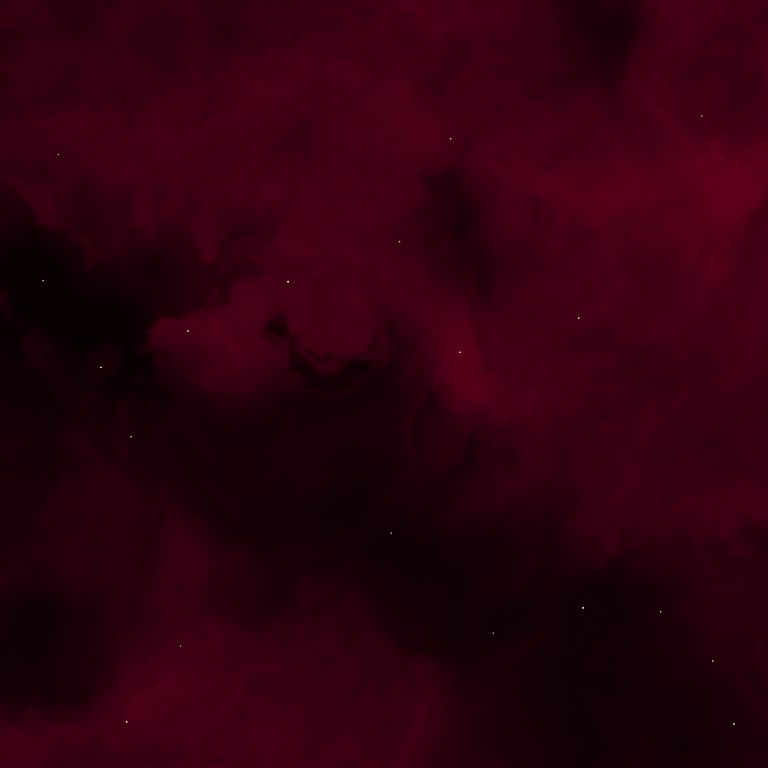
A Shadertoy shader for this texture:

```glsl
// Dark crimson nebula: soft glowing gas, black dust clouds and a few tiny stars.
#define GAS_COLOR vec3(1.0, 0.0, 0.295)
#define STAR_COLOR vec3(1.0, 0.92, 0.8)
#define BASE_LEVEL 0.197
#define FLOOR_LEVEL 0.03
#define LANE_DEPTH 0.15
#define LANE_WIDTH 0.18
#define WARP 0.24
#define WISP_CONTRAST 0.20
#define DUST_DEPTH 0.15
#define STAR_CELLS 9.0
#define STAR_CHANCE 0.2
#define STAR_RADIUS 0.0012

// Gas and dust patches: centre, radius, change of brightness
const vec4 PATCHES[10] = vec4[10](
    vec4(0.82, 0.78, 0.36, 0.115), vec4(0.57, 0.56, 0.09, 0.11),
    vec4(0.22, 0.12, 0.18, 0.04),  vec4(0.87, 0.26, 0.16, 0.06),
    vec4(0.58, 0.71, 0.09, -0.17), vec4(0.76, 0.98, 0.09, -0.16),
    vec4(0.46, 0.53, 0.06, -0.14), vec4(0.02, 0.20, 0.11, -0.16),
    vec4(0.93, 0.42, 0.12, -0.08), vec4(0.31, 0.58, 0.07, 0.09));

float hash(vec2 p) {
    vec3 q = fract(p.xyx * 0.1031);
    q += dot(q, q.yzx + 33.33);
    return fract((q.x + q.y) * q.z);
}

float noise(vec2 p) {
    vec2 i = floor(p), f = fract(p);
    f = f * f * f * (f * (f * 6.0 - 15.0) + 10.0);
    return mix(mix(hash(i), hash(i + vec2(1, 0)), f.x),
               mix(hash(i + vec2(0, 1)), hash(i + vec2(1, 1)), f.x), f.y);
}

// Layered noise centred on zero
float fbm(vec2 p, float gain) {
    float sum = 0.0, amp = 0.5;
    for (int i = 0; i < 7; i++) {
        sum += amp * (noise(p) - 0.5);
        p = mat2(1.6, 1.2, -1.2, 1.6) * p + 17.3;
        amp *= gain;
    }
    return sum;
}

float segmentDistance(vec2 p, vec2 a, vec2 b) {
    vec2 d = b - a;
    return length(p - a - d * clamp(dot(p - a, d) / dot(d, d), 0.0, 1.0));
}

float bell(float d, float width) {
    return exp(-d * d / (width * width));
}

// Brightness of the gas after dust has blocked part of it
float nebula(vec2 p) {
    vec2 drift = vec2(fbm(p * 4.5 + 3.7, 0.53), fbm(p * 4.5 + 41.2, 0.53));
    vec2 q = p + WARP * drift;
    float level = BASE_LEVEL;

    // Dark lane falling from the left side to the lower right
    float lane = min(segmentDistance(q, vec2(0.08, 0.56), vec2(0.30, 0.46)),
                     segmentDistance(q, vec2(0.30, 0.46), vec2(0.90, 0.06)));
    level -= LANE_DEPTH * bell(lane, LANE_WIDTH);

    for (int i = 0; i < 10; i++) {
        level += PATCHES[i].w * bell(length(q - PATCHES[i].xy), PATCHES[i].z);
    }

    // Wisps stretched along the rising diagonal, thinner where it is dark
    vec2 along = vec2(dot(q, vec2(0.8, 0.6)), dot(q, vec2(-0.6, 0.8)));
    float wisp = fbm(along * vec2(5.0, 8.0) + drift * 1.5 + 8.0, 0.56);
    level += WISP_CONTRAST * wisp * smoothstep(-0.06, 0.22, level);

    // Crisp billows, strongest around the upper edge of the lane
    float billow = smoothstep(-0.05, 0.08, fbm(q * 9.0 + 23.0, 0.52)) - 0.45;
    float edge = bell(segmentDistance(p, vec2(0.04, 0.62), vec2(0.50, 0.54)), 0.10);
    float gas = smoothstep(0.02, 0.16, level);
    level -= DUST_DEPTH * billow * (0.13 * gas + 0.87 * edge);

    // Soft lower limit keeps the darkest dust faintly red
    float above = level - FLOOR_LEVEL;
    return FLOOR_LEVEL + 0.5 * (above + sqrt(above * above + 0.001));
}

float stars(vec2 p, float pixel) {
    vec2 cell = floor(p * STAR_CELLS);
    vec2 offset = vec2(hash(cell + 5.1), hash(cell + 71.7));
    vec2 centre = (cell + 0.1 + 0.8 * offset) / STAR_CELLS;
    float present = step(hash(cell + 130.3), STAR_CHANCE);
    float radius = STAR_RADIUS * mix(0.7, 1.1, hash(cell + 211.9));
    float shine = mix(0.6, 1.0, hash(cell + 307.3));
    float disc = 1.0 - smoothstep(radius - 0.5 * pixel, radius + 0.5 * pixel, length(p - centre));
    return present * shine * disc;
}

void mainImage(out vec4 fragColor, in vec2 fragCoord) {
    float pixel = 1.0 / min(iResolution.x, iResolution.y);
    vec2 p = fragCoord * pixel;
    vec3 color = GAS_COLOR * min(nebula(p), 0.36);
    color = mix(color, STAR_COLOR, stars(p, pixel));
    fragColor = vec4(color, 1.0);
}
```
